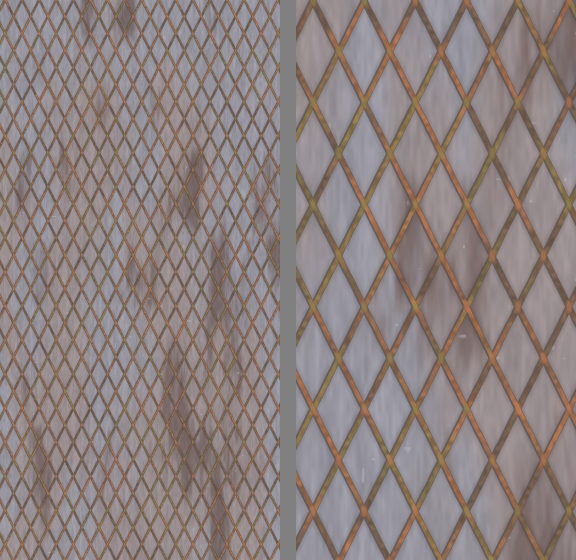
Left, the full canvas; right, a detail of the centre.
A WebGL 1 fragment shader for this texture:

```glsl
precision highp float;
// Weathered grey-lilac wood under a diamond lattice of rusty, olive-tinged wire.
uniform vec2 u_resolution;

const vec2 REPEATS = vec2(16.4, 8.22);    // diamonds per canvas width of length
const vec2 NODE = vec2(0.018, 2.002);     // one crossing of the lattice
const float WIRE_HALF_WIDTH = 0.0039;

const vec3 SLATE = vec3(0.595, 0.59, 0.63);
const vec3 PINK_GREY = vec3(0.605, 0.56, 0.565);
const vec3 STAIN = vec3(0.43, 0.36, 0.35);
const vec3 BROWN = vec3(0.45, 0.36, 0.29);
const vec3 RUST = vec3(0.67, 0.43, 0.29);
const vec3 OLIVE = vec3(0.53, 0.48, 0.27);
const vec3 SHADOW = vec3(0.36, 0.31, 0.29);

float hash(vec2 p) {
  vec3 q = fract(vec3(p.xyx) * 0.1031);
  q += dot(q, q.yzx + 33.33);
  return fract((q.x + q.y) * q.z);
}

float noise(vec2 p) {
  vec2 cell = floor(p);
  vec2 f = fract(p);
  f = f * f * (3.0 - 2.0 * f);
  float low = mix(hash(cell), hash(cell + vec2(1.0, 0.0)), f.x);
  float high = mix(hash(cell + vec2(0.0, 1.0)), hash(cell + vec2(1.0)), f.x);
  return mix(low, high, f.y);
}

float fbm(vec2 p) {
  float sum = 0.0;
  float weight = 0.5;
  for (int i = 0; i < 4; i++) {
    sum += weight * noise(p);
    p = p * 2.03 + vec2(17.3, 9.1);
    weight *= 0.5;
  }
  return sum / 0.9375;
}

// Signed distance across the nearest line of a family at whole values of t.
float lineOffset(float t) {
  return (fract(t + 0.5) - 0.5) / length(REPEATS);
}

// Smooth coverage of a band of given half width.
float band(float offset, float halfWidth, float blur) {
  return 1.0 - smoothstep(halfWidth - blur, halfWidth + blur, abs(offset));
}

// Vertical grain, pale bloom, and brown stains drawn out along the boards.
vec3 woodColor(vec2 p) {
  vec2 bent = p + vec2(0.012 * (noise(p * vec2(5.0, 7.0)) - 0.5), 0.0);
  float tone = fbm(bent * vec2(8.0, 2.0) + 31.0);
  float streak = fbm(bent * vec2(13.0, 3.0) + 73.0);
  float grain = fbm(bent * vec2(105.0, 13.0));
  vec3 color = mix(SLATE, PINK_GREY, smoothstep(0.40, 0.64, tone));
  float stain = smoothstep(0.55, 0.78, streak + 0.22 * (grain - 0.5));
  color = mix(color, STAIN, 0.8 * stain);
  color *= 1.0 + 0.17 * (grain - 0.5);
  color *= 1.0 + 0.08 * (noise(p * vec2(240.0, 60.0)) - 0.5);
  float fleck = smoothstep(0.955, 0.99, noise(p * 75.0 + 11.0));
  return mix(color, vec3(0.74, 0.73, 0.75), 0.45 * fleck);
}

// Wire tint drifts between brown, rust and olive, with a speckled surface.
vec3 wireColor(vec2 p, float seed) {
  float rust = smoothstep(0.36, 0.64, fbm(p * 12.0 + seed));
  float olive = smoothstep(0.48, 0.68, fbm(p * 9.0 + seed + 47.0));
  vec3 color = mix(mix(BROWN, RUST, rust), OLIVE, 0.75 * olive);
  return color * (0.85 + 0.3 * noise(p * 190.0 + seed));
}

// Lays one wire family over the base: dark groove, then lit strand.
vec3 addWire(vec3 base, vec2 p, float offset, float seed, float blur) {
  float wobble = 0.0006 * (noise(p * 70.0 + seed) - 0.5);
  float groove = band(offset + wobble, WIRE_HALF_WIDTH, blur);
  float strand = band(offset + wobble - 0.0007, WIRE_HALF_WIDTH * 0.65, blur);
  float wear = 0.72 + 0.28 * noise(p * 38.0 + seed);
  vec3 color = mix(base, SHADOW, 0.8 * groove);
  return mix(color, wireColor(p, seed), strand * wear);
}

void main() {
  vec2 p = gl_FragCoord.xy / u_resolution.x;
  float blur = max(0.0009, 0.6 / u_resolution.x);
  vec2 q = (p - NODE) * REPEATS;
  float rising = lineOffset(q.x - q.y);
  float falling = lineOffset(q.x + q.y);

  vec3 color = woodColor(p);
  // Soft shade beside the wires.
  float nearest = min(abs(rising), abs(falling));
  color *= 1.0 - 0.10 * (1.0 - smoothstep(0.003, 0.010, nearest));

  color = addWire(color, p, rising, 5.0, blur);
  color = addWire(color, p, falling, 23.0, blur);

  // Crossings catch brighter rust or olive.
  float knot = 1.0 - smoothstep(0.002, 0.0065, length(vec2(rising, falling)));
  vec3 knotTint = mix(RUST, OLIVE, smoothstep(0.48, 0.62, noise(p * 10.0 + 61.0)));
  color = mix(color, knotTint * 1.08, 0.65 * knot);
  gl_FragColor = vec4(color, 1.0);
}
```
